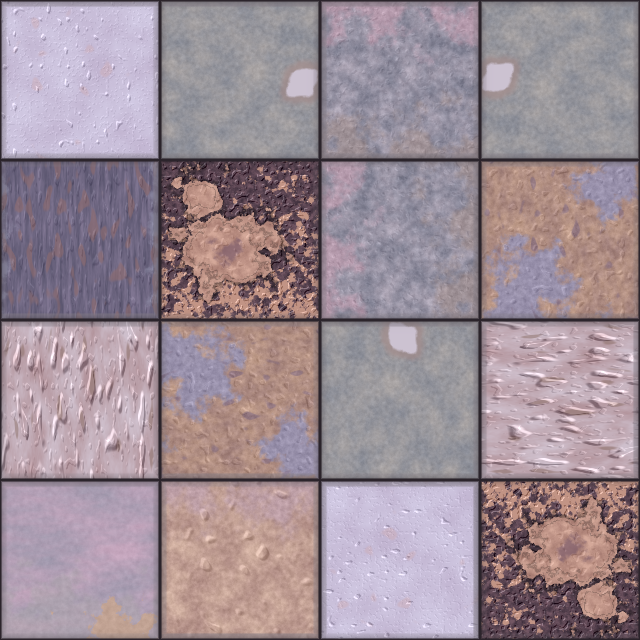
This texture is drawn by a WebGL 1 fragment shader. Its source:

```glsl
precision highp float;
uniform vec2 u_resolution;

vec2 hash2(vec2 p) {
  vec3 q = fract(p.xyx * vec3(0.1031, 0.1030, 0.0973));
  q += dot(q, q.yzx + 33.33);
  return fract((q.xx + q.yz) * q.zy);
}

float corner(vec2 cell, vec2 offset) {
  return dot(hash2(cell) * 2.0 - 1.0, offset);
}

float gradientNoise(vec2 p) {
  vec2 i = floor(p), f = p - i, u = f * f * f * (f * (f * 6.0 - 15.0) + 10.0);
  vec2 x = vec2(1.0, 0.0), y = x.yx;
  return mix(mix(corner(i, f), corner(i + x, f - x), u.x),
             mix(corner(i + y, f - y), corner(i + 1.0, f - 1.0), u.x), u.y);
}

float fbm(vec2 p) {
  float sum = 0.0, amp = 0.5;
  for (int k = 0; k < 5; k++) {
    sum += amp * gradientNoise(p);
    p = mat2(1.6, 1.2, -1.2, 1.6) * p + 17.3;
    amp *= 0.55;
  }
  return sum;
}

float cloud(vec2 p) { return clamp(0.5 + 2.0 * fbm(p + 40.0), 0.0, 1.0); }

float flake(vec2 p, float level) { return smoothstep(level, level + 0.14, gradientNoise(p + 90.0)); }

// Raised flakes lit from the upper left
float chips(vec2 p, float level) { return flake(p, level) - flake(p + vec2(-0.18, 0.18), level); }

// Tile materials, p spans -0.5 to 0.5
vec3 palePaint(vec2 p) {
  vec3 c = mix(vec3(0.82, 0.79, 0.89), vec3(0.76, 0.71, 0.82), cloud(p * 4.0));
  c = mix(c, vec3(0.80, 0.69, 0.74), 0.6 * flake(p * 9.0, 0.3));
  return c + 0.17 * chips(p * vec2(28.0, 17.0), 0.3) + 0.05 * chips(p * 50.0, 0.1);
}

vec3 spottedStone(vec2 p) {
  vec3 c = mix(vec3(0.54, 0.55, 0.59), vec3(0.66, 0.64, 0.64), cloud(p * vec2(5.0, 6.0)));
  c += 0.14 * fbm(p * 32.0);
  vec2 s = p - vec2(0.39, -0.02);
  s.x -= 0.2 * s.y;
  float d = length(max(abs(s) - 0.05, 0.0)) - 0.035 + 0.04 * fbm(p * 11.0);
  c = mix(c, vec3(0.63, 0.55, 0.55), 0.75 * (1.0 - smoothstep(0.02, 0.07, d)));
  return mix(c, vec3(0.80, 0.76, 0.82), 1.0 - smoothstep(-0.008, 0.012, d));
}

vec3 mottledStone(vec2 p) {
  float n = fbm(p * 5.0 + 3.0);
  vec3 c = mix(vec3(0.50, 0.50, 0.57), vec3(0.67, 0.64, 0.70), cloud(p * 7.0));
  c = mix(c, vec3(0.73, 0.61, 0.68), 0.85 * smoothstep(0.22, 0.52, p.y + n));
  c = mix(c, vec3(0.64, 0.57, 0.57), 0.7 * smoothstep(0.2, 0.5, n - p.y));
  return c + 0.22 * fbm(p * 24.0) + 0.05 * chips(p * 30.0, 0.2);
}

vec3 streakedSlate(vec2 p) {
  vec3 c = mix(vec3(0.36, 0.34, 0.44), vec3(0.50, 0.46, 0.57), cloud(p * vec2(38.0, 4.0)));
  c = mix(c, vec3(0.56, 0.42, 0.43), 0.6 * flake(p * vec2(18.0, 7.0), 0.12));
  float fade = smoothstep(0.44, 0.52, abs(p.x) + 0.3 * fbm(p * 8.0));
  return mix(c, vec3(0.58, 0.58, 0.68), 0.6 * fade) + 0.06 * chips(p * vec2(45.0, 12.0), 0.15);
}

vec3 corrodedRust(vec2 p) {
  float grit = cloud(p * 17.0);
  float peach = smoothstep(0.45, 0.75, grit + 0.9 * fbm(p * 4.0) - 0.55 * p.y - 0.06);
  vec3 c = mix(vec3(0.25, 0.19, 0.24), vec3(0.45, 0.34, 0.39), cloud(p * 28.0));
  c = mix(c, vec3(0.76, 0.58, 0.52), peach) + 0.2 * chips(p * 34.0, 0.1);
  float big = 0.25 - length((p - vec2(-0.07, -0.06)) * vec2(0.78, 1.08));
  float small = 0.15 - length(p - vec2(-0.25, 0.27));
  float d = max(big, small) + 0.32 * fbm(p * 7.0);
  vec3 scab = mix(vec3(0.66, 0.49, 0.45), vec3(0.83, 0.66, 0.60), cloud(p * 14.0));
  scab = mix(scab, vec3(0.50, 0.37, 0.42), 0.75 * smoothstep(0.17, 0.24, d));
  scab *= 1.0 - 0.22 * (1.0 - smoothstep(0.0, 0.015, abs(d - 0.06)));
  c *= 1.0 - 0.35 * smoothstep(-0.04, 0.0, d);
  return mix(c, scab + 0.08 * chips(p * 24.0, 0.15), smoothstep(0.0, 0.02, d));
}

vec3 stainedOchre(vec2 p) {
  float n = fbm(p * 5.0);
  vec3 c = mix(vec3(0.63, 0.50, 0.48), vec3(0.75, 0.61, 0.54), cloud(p * vec2(9.0, 6.0)));
  float blue = max(0.26 - length(p - vec2(-0.2, -0.33)), 0.2 - length(p - vec2(0.36, 0.42)));
  c = mix(c, vec3(0.59, 0.57, 0.69), 0.9 * smoothstep(-0.08, 0.08, blue + 0.9 * n));
  c = mix(c, vec3(0.50, 0.41, 0.50), 0.6 * flake(p * vec2(15.0, 9.0), 0.27));
  return c + 0.2 * fbm(p * 25.0) + 0.07 * chips(p * 22.0, 0.2);
}

vec3 peelingPaint(vec2 p) {
  vec3 c = mix(vec3(0.81, 0.75, 0.80), vec3(0.70, 0.58, 0.61), cloud(p * vec2(9.0, 3.0)));
  c = mix(c, vec3(0.57, 0.46, 0.44), 0.6 * flake(p * vec2(19.0, 5.0), 0.28));
  return c + 0.23 * chips(p * vec2(22.0, 6.0), 0.16) + 0.1 * chips(p * vec2(40.0, 17.0), 0.15);
}

vec3 hazyPaint(vec2 p) {
  vec3 c = mix(vec3(0.63, 0.60, 0.68), vec3(0.77, 0.65, 0.74), cloud(p * vec2(2.0, 6.0)));
  c = mix(c, vec3(0.67, 0.64, 0.67), 0.6 * smoothstep(0.1, 0.3, fbm(p * 4.0) - p.y));
  float patchy = 0.2 - length((p - vec2(0.28, -0.5)) * vec2(0.8, 1.0)) + 0.5 * fbm(p * 8.0);
  return mix(c, vec3(0.76, 0.64, 0.58), smoothstep(0.0, 0.04, patchy)) + 0.1 * fbm(p * 26.0);
}

vec3 peachPlaster(vec2 p) {
  vec3 c = mix(vec3(0.69, 0.55, 0.52), vec3(0.82, 0.69, 0.63), cloud(p * 6.0));
  c = mix(c, vec3(0.74, 0.62, 0.65), smoothstep(0.0, 0.4, p.y + fbm(p * 5.0) - 0.15));
  return c + 0.2 * fbm(p * 27.0) + 0.12 * chips(p * 11.0, 0.27);
}

vec3 material(float kind, vec2 p) {
  if (kind < 0.5) return palePaint(p);
  if (kind < 1.5) return spottedStone(p);
  if (kind < 2.5) return mottledStone(p);
  if (kind < 3.5) return streakedSlate(p);
  if (kind < 4.5) return corrodedRust(p);
  if (kind < 5.5) return stainedOchre(p);
  if (kind < 6.5) return peelingPaint(p);
  if (kind < 7.5) return hazyPaint(p);
  return peachPlaster(p);
}

vec4 oneHot(float i) { return 1.0 - min(abs(vec4(0.0, 1.0, 2.0, 3.0) - i), 1.0); }

float pick(mat4 rows, vec2 cell) { return dot(rows * oneHot(cell.y), oneHot(cell.x)); }

// Grey glaze rim with its own strength on each side
float rim(vec2 p, vec2 cell) {
  vec4 side = 1.0 - smoothstep(0.036, 0.046, vec4(0.5 + p, 0.5 - p));
  side *= 0.25 + 0.75 * vec4(hash2(cell + 7.0), hash2(cell + 19.0));
  return max(max(side.x, side.y), max(side.z, side.w));
}

void main() {
  vec2 grid = gl_FragCoord.xy / u_resolution * 4.0;
  vec2 cell = min(floor(grid), 3.0), p = grid - cell - 0.5, q = p;

  // Rows run from the bottom up
  mat4 kinds = mat4(7, 8, 0, 4, 6, 5, 1, 6, 3, 4, 2, 5, 0, 1, 2, 1);
  mat4 turns = mat4(0, 0, 1, 2, 0, 3, 1, 3, 0, 0, 1, 0, 0, 0, 0, 2);
  float kind = pick(kinds, cell), turn = pick(turns, cell);
  for (int k = 0; k < 3; k++) if (float(k) + 0.5 < turn) q = vec2(q.y, -q.x);
  vec3 color = material(kind, q);

  // Rim, soft shadow and dark joint
  float glaze = abs(kind - 4.0) < 0.5 ? 0.15 : 0.55;
  color = mix(color, vec3(0.53, 0.50, 0.54), glaze * rim(p, cell));
  float edge = 0.5 - max(abs(p.x), abs(p.y));
  color *= 1.0 - 0.4 * exp(-edge * 65.0);
  color = mix(vec3(0.17, 0.14, 0.17), color, smoothstep(0.004, 0.015, edge));
  gl_FragColor = vec4(clamp(color, 0.0, 1.0), 1.0);
}
```
